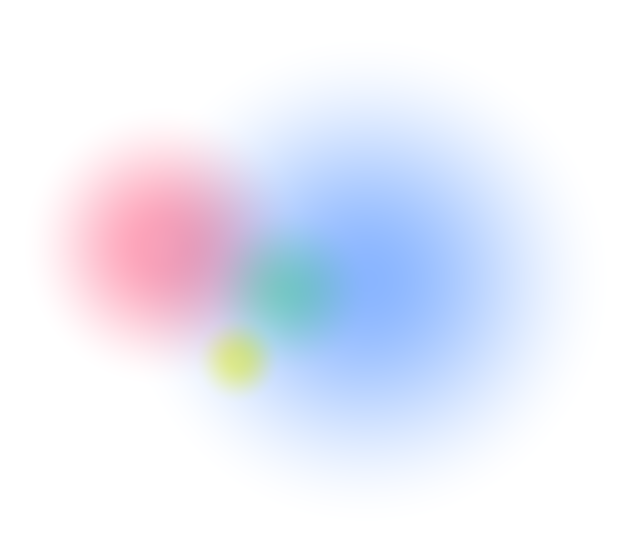
Give the GLSL for this background, as a WebGL 2 fragment shader.

```glsl
#version 300 es
precision highp float;
// Soft blurred colour discs, multiplied together like inks on white paper.

uniform vec2 u_resolution;
out vec4 fragColor;

// Tints multiply the paper colour at full strength
const vec3 PAPER  = vec3(1.0);
const vec3 BLUE   = vec3(0.54, 0.71, 1.0);
const vec3 PINK   = vec3(0.995, 0.64, 0.725);
const vec3 GREEN  = vec3(0.71, 1.0, 0.78);
const vec3 YELLOW = vec3(1.0, 1.0, 0.55);

// Discs as centre.xy and outer radius, in canvas heights from the middle
const vec3 BLUE_DISC   = vec3(0.083, -0.001, 0.446);
const vec3 PINK_DISC   = vec3(-0.281, 0.061, 0.256);
const vec3 GREEN_DISC  = vec3(-0.058, -0.021, 0.152);
const vec3 YELLOW_DISC = vec3(-0.147, -0.143, 0.080);

// Share of the radius that stays at full strength
const float WIDE_CORE  = 0.0;
const float DENSE_CORE = 0.1;

// Tint of a disc that fades smoothly from its core to its rim
vec3 softDisc(vec2 p, vec3 disc, float core, vec3 tint) {
    float r = length(p - disc.xy) / disc.z;
    return mix(tint, vec3(1.0), smoothstep(core, 1.0, r));
}

void main() {
    vec2 p = (gl_FragCoord.xy - 0.5 * u_resolution) / u_resolution.y;

    vec3 color = PAPER;
    color *= softDisc(p, BLUE_DISC, WIDE_CORE, BLUE);
    color *= softDisc(p, PINK_DISC, DENSE_CORE, PINK);
    color *= softDisc(p, GREEN_DISC, WIDE_CORE, GREEN);
    color *= softDisc(p, YELLOW_DISC, DENSE_CORE, YELLOW);

    fragColor = vec4(color, 1.0);
}
```
